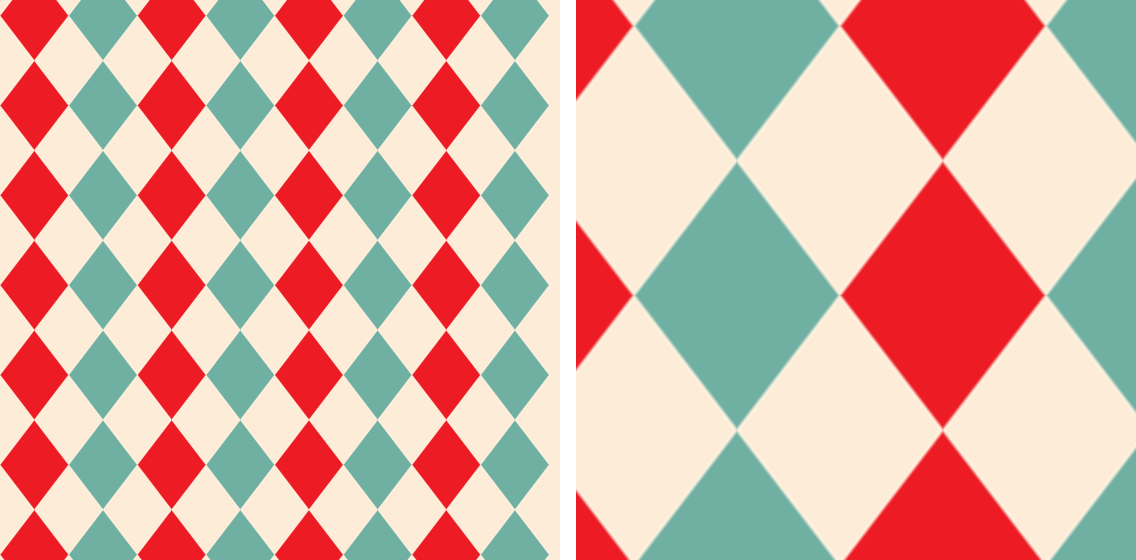
Left, the full canvas; right, a detail of the centre.
Reproduce this pattern procedurally as a three.js fragment shader.

```glsl
// Harlequin diamonds in alternating red and teal columns on cream, with a bare strip at right.
varying vec2 vUv;

const vec3 CREAM = vec3(0.994, 0.925, 0.843);
const vec3 PALE_RIM = vec3(1.0, 0.955, 0.885);
const vec3 RED = vec3(0.929, 0.106, 0.141);
const vec3 TEAL = vec3(0.440, 0.690, 0.640);

const vec2 PITCH = vec2(0.1226, 0.1604);  // column and row spacing
const float ROW_CENTER = 0.0096;          // height of the lowest diamond centers
const float COLUMNS = 8.0;
const float INSET = 0.0005;               // gap that keeps the tips from merging
const float SOFTNESS = 0.0014;
const float RIM_WIDTH = 0.0035;

// Signed distance to a diamond with the given half width and half height
float diamondDistance(vec2 p, vec2 halfSize) {
  vec2 q = abs(p) / halfSize;
  return (q.x + q.y - 1.0) * halfSize.x * halfSize.y / length(halfSize);
}

float coverage(float d, float softness) {
  return 1.0 - smoothstep(-softness, softness, d);
}

vec3 columnColor(float column) {
  return mix(RED, TEAL, mod(column, 2.0));
}

void main() {
  // Cell coordinates, measured from each diamond's center
  vec2 grid = (vUv - vec2(0.0, ROW_CENTER - 0.5 * PITCH.y)) / PITCH;
  vec2 local = (fract(grid) - 0.5) * PITCH;
  float column = floor(grid.x);
  float inColumns = 1.0 - step(COLUMNS, column);

  // Cream ground with a faint pale rim around each diamond
  float d = diamondDistance(local, 0.5 * PITCH) + INSET;
  float rim = 1.0 - smoothstep(0.0, RIM_WIDTH, d);
  vec3 color = mix(CREAM, PALE_RIM, rim * inColumns);

  // Diamond fill
  color = mix(color, columnColor(column), coverage(d, SOFTNESS) * inColumns);
  gl_FragColor = vec4(color, 1.0);
}
```
